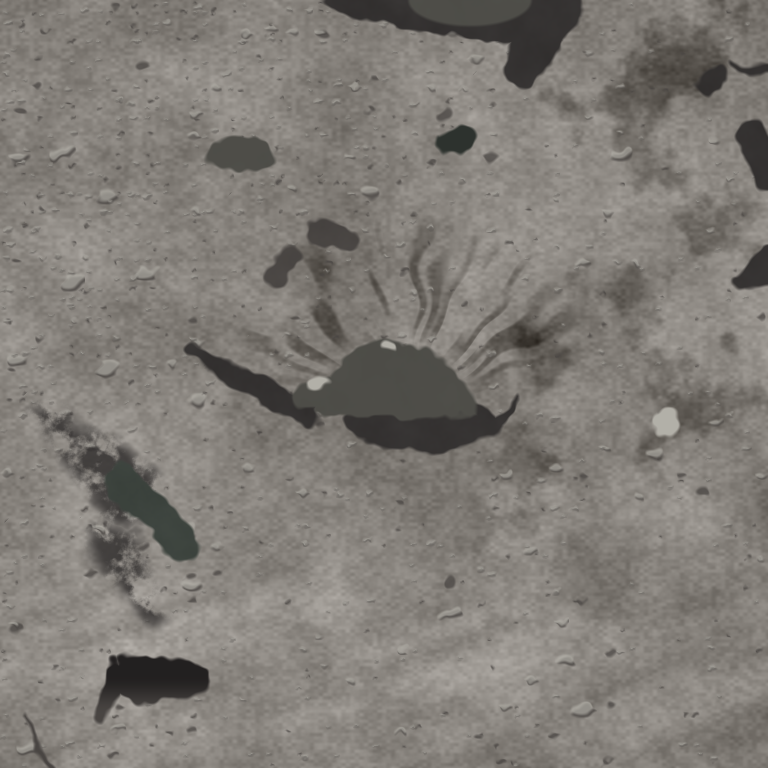
This texture is drawn by a Shadertoy shader. Its source:

```glsl
// Weathered grey ground with dark ragged hollows, seen from above.
// Layered value noise makes the soil; warped ellipses and tapered strokes
// make the hollows, and jittered grids scatter pebbles and pits.

const vec3 SOIL = vec3(0.535, 0.517, 0.494);
const vec3 SHADOW = vec3(0.205, 0.195, 0.192);
const vec3 DEEP = vec3(0.135, 0.125, 0.125);
const vec3 SLATE = vec3(0.305, 0.302, 0.282);
const vec3 MOSS = vec3(0.235, 0.262, 0.24);
const vec3 UMBER = vec3(0.285, 0.27, 0.26);
const vec3 CHALK = vec3(0.7, 0.69, 0.66);
const vec2 FAN_CENTRE = vec2(0.535, 0.47);
const float EDGE = 0.0028;
const float CONTRAST = 0.25;
const float GRAIN = 0.085;

float hash(vec2 p) {
    return fract(sin(dot(p, vec2(127.1, 311.7))) * 43758.5453);
}

float noise(vec2 p) {
    vec2 i = floor(p), f = fract(p);
    f = f * f * (3.0 - 2.0 * f);
    return mix(mix(hash(i), hash(i + vec2(1, 0)), f.x),
               mix(hash(i + vec2(0, 1)), hash(i + 1.0), f.x), f.y);
}

vec2 noise2(vec2 p) {
    return vec2(noise(p), noise(p + 9.0)) - 0.5;
}

// Layered noise centred on zero
float fbm(vec2 p) {
    float sum = 0.0, amp = 0.47;
    for (int i = 0; i < 5; i++) {
        sum += amp * (noise(p) - 0.5);
        p = mat2(1.6, 1.2, -1.2, 1.6) * p + 7.3;
        amp *= 0.55;
    }
    return sum;
}

// Approximate distance to an ellipse
float ellipse(vec2 p, float x, float y, float rx, float ry) {
    vec2 r = vec2(rx, ry);
    p -= vec2(x, y);
    float k = length(p / r);
    return k * (k - 1.0) / max(length(p / (r * r)), 0.001);
}

// Stroke between two ends whose radius runs from ra to rb
float taper(vec2 p, vec4 ends, float ra, float rb) {
    vec2 d = ends.zw - ends.xy;
    p -= ends.xy;
    float h = clamp(dot(p, d) / dot(d, d), 0.0, 1.0);
    return length(p - d * h) - mix(ra, rb, h);
}

float inside(float d, float soft) {
    return 1.0 - smoothstep(-soft, soft, d);
}

void paint(inout vec3 col, vec3 ink, float d) {
    col = mix(col, ink, inside(d, EDGE));
}

vec3 ground(vec2 p) {
    float v = CONTRAST * fbm(p * 9.0) + 0.1 * fbm(p * 45.0);
    v += GRAIN * (noise(p * vec2(170, 230)) - 0.5);
    v += 0.06 * (1.0 - smoothstep(0.0, 0.55, length(p)));
    // Slanting drifts in the lower part
    vec2 s = mat2(4.7, -14.0, 1.7, 39.0) * p;
    v += 0.1 * (noise(s) - 0.5) * (1.0 - smoothstep(0.1, 0.4, p.y));
    // Dark stains on the right
    float stain = smoothstep(0.03, 0.22, fbm(p * 13.0 + 4.0));
    v -= 0.15 * stain * smoothstep(0.5, 0.75, p.x) * smoothstep(0.2, 0.4, p.y);
    // Streaks fanning out above the main hollow
    vec2 q = p - FAN_CENTRE;
    float r = length(q), a = atan(q.x, q.y);
    float fan = smoothstep(0.07, 0.11, r) * (1.0 - smoothstep(0.18, 0.29, r));
    fan *= 1.0 - smoothstep(1.0, 1.6, abs(a));
    float streak = noise(vec2(a * 15.0 + 2.0 * noise(p * 20.0), r * 13.0));
    return SOIL + v - 0.17 * fan * smoothstep(0.45, 0.85, streak);
}

// Lit pebbles with a shadow below, and dark pits
void scatter(inout vec3 col, vec2 p) {
    for (int k = 0; k < 4; k++) {
        float n = 18.0 * pow(1.65, float(k));
        vec2 id = floor(p * n) + 31.0 * float(k);
        float kind = hash(id + 5.7), soft = 0.0025 * n;
        vec2 q = fract(p * n) - 0.5 - 0.4 * (vec2(hash(id + 1.3), hash(id + 2.9)) - 0.5);
        q += 0.25 * (noise(p * n * 4.0) - 0.5);
        float rough = smoothstep(0.1, 0.55, p.y - p.x);
        float on = step(hash(id), 0.07 + 0.14 * rough);
        float size = 0.13 + 0.11 * kind;
        float dark = inside(ellipse(q, 0.04, -0.08, size, 0.1), soft);
        float lit = inside(ellipse(q, 0.0, 0.0, size, 0.1), soft);
        col = mix(col, UMBER, 0.75 * on * dark);
        col = mix(col, CHALK, 0.65 * on * lit * step(0.4, kind));
    }
}

void mainImage(out vec4 fragColor, in vec2 fragCoord) {
    vec2 p = fragCoord / iResolution.xy;
    vec3 col = ground(p);
    scatter(col, p);
    vec2 w = p + 0.014 * noise2(p * 32.0) + 0.007 * noise2(p * 90.0);
    float tone = 0.05 * fbm(p * 25.0);

    // Shaded hollows: main lip with its tail, upper edge, right border
    float d = ellipse(w, 0.552, 0.447, 0.105, 0.034);
    d = min(d, taper(w, vec4(0.245, 0.545, 0.4, 0.462), 0.008, 0.017));
    d = min(d, taper(w, vec4(0.64, 0.445, 0.675, 0.48), 0.014, 0.002));
    d = min(d, taper(w, vec4(0.44, 1.0, 0.66, 0.97), 0.016, 0.032));
    d = min(d, taper(w, vec4(0.715, 0.995, 0.675, 0.905), 0.047, 0.018));
    d = min(d, taper(w, vec4(0.977, 0.83, 1.0, 0.77), 0.019, 0.018));
    d = min(d, taper(w, vec4(0.96, 0.632, 1.01, 0.655), 0.01, 0.03));
    d = min(d, taper(w, vec4(0.91, 0.88, 0.935, 0.9), 0.008, 0.01));
    d = min(d, taper(w, vec4(0.95, 0.915, 1.0, 0.91), 0.003, 0.006));
    paint(col, SHADOW + tone, d);

    // Slate floors
    d = min(ellipse(w, 0.515, 0.463, 0.1, 0.093), ellipse(w, 0.435, 0.485, 0.055, 0.024));
    d = min(max(d, 0.457 - w.y), ellipse(p, 0.612, 1.0, 0.08, 0.034));
    d = min(d, ellipse(w, 0.312, 0.797, 0.043, 0.02));
    paint(col, SLATE + 0.3 * tone, d);

    // Small hollows around the fan
    paint(col, MOSS * 0.75, taper(w, vec4(0.575, 0.81, 0.602, 0.82), 0.01, 0.02));
    d = taper(w, vec4(0.355, 0.64, 0.38, 0.665), 0.016, 0.012);
    d = min(d, taper(w, vec4(0.42, 0.695, 0.455, 0.685), 0.017, 0.012));
    paint(col, UMBER + tone, d);

    // Mottled scar with a mossy floor
    d = taper(w, vec4(0.06, 0.46, 0.17, 0.36), 0.015, 0.045);
    d = min(d, taper(w, vec4(0.15, 0.28, 0.21, 0.195), 0.035, 0.008));
    float mottle = smoothstep(-0.12, 0.12, fbm(p * 38.0));
    col = mix(col, SHADOW, 0.85 * mottle * inside(d, 0.015));
    paint(col, MOSS + tone, taper(w, vec4(0.165, 0.37, 0.235, 0.295), 0.024, 0.022));

    // Lower pit and its crack
    d = ellipse(w, 0.205, 0.117, 0.067, 0.031);
    d = min(d, taper(w, vec4(0.148, 0.125, 0.135, 0.07), 0.014, 0.005));
    d = min(d, taper(w, vec4(0.03, 0.065, 0.065, 0.0), 0.002, 0.004));
    paint(col, mix(UMBER, DEEP, smoothstep(0.07, 0.12, p.y)), d);

    // Pale stones
    d = min(ellipse(w, 0.413, 0.502, 0.013, 0.009), ellipse(w, 0.51, 0.547, 0.009, 0.006));
    paint(col, CHALK, min(d, ellipse(w, 0.87, 0.446, 0.017, 0.015)));
    fragColor = vec4(clamp(col, 0.0, 1.0), 1.0);
}
```
